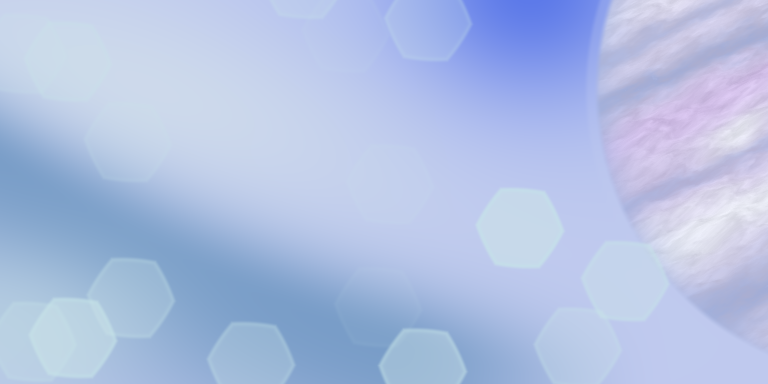
Reproduce this background procedurally as a Shadertoy shader.

```glsl
// Soft pastel sky with a diagonal haze, hexagonal bokeh and a banded planet at the right.

// Sky colours
const vec3 LAVENDER   = vec3(0.75, 0.79, 0.935);
const vec3 DEEP_BLUE  = vec3(0.33, 0.45, 0.91);
const vec3 SOFT_BLUE  = vec3(0.56, 0.64, 0.94);
const vec3 PALE_HAZE  = vec3(0.81, 0.86, 0.92);
const vec3 SLATE      = vec3(0.45, 0.60, 0.77);
const vec3 MINT_GLOW  = vec3(0.72, 0.82, 0.88);

// Bokeh: centre x, centre y, opacity
const vec3 BOKEH_TINT = vec3(0.80, 0.89, 0.91);
const vec3 RIM_TINT   = vec3(0.76, 0.90, 0.91);
const float BOKEH_RADIUS = 0.108;
const int BOKEH_COUNT = 16;
const vec3 BOKEH[BOKEH_COUNT] = vec3[](
    vec3(1.354, 0.406, 0.70), vec3(1.628, 0.268, 0.50), vec3(1.505, 0.095, 0.34),
    vec3(1.101, 0.040, 0.50), vec3(0.654, 0.057, 0.36), vec3(0.341, 0.224, 0.34),
    vec3(0.190, 0.120, 0.60), vec3(0.085, 0.110, 0.28), vec3(1.115, 0.945, 0.28),
    vec3(0.790, 1.055, 0.26), vec3(0.900, 0.915, 0.08), vec3(0.177, 0.840, 0.30),
    vec3(0.060, 0.860, 0.18), vec3(0.333, 0.630, 0.18), vec3(1.016, 0.520, 0.11),
    vec3(0.985, 0.200, 0.07));

// Planet
const vec2 PLANET_CENTRE = vec2(2.305, 0.766);
const float PLANET_RADIUS = 0.752;
const float BAND_SLOPE = 0.47;
const vec3 CLOUD = vec3(0.83, 0.81, 0.91);
const vec3 PINK  = vec3(0.81, 0.72, 0.90);
const vec3 STORM = vec3(0.57, 0.62, 0.79);
const vec3 CREAM = vec3(0.91, 0.92, 0.95);
const vec3 LIMB  = vec3(0.63, 0.70, 0.88);

float hash(vec2 p) {
    return fract(sin(dot(p, vec2(127.1, 311.7))) * 43758.545);
}

float noise(vec2 p) {
    vec2 i = floor(p), f = fract(p);
    f = f * f * (3.0 - 2.0 * f);
    return mix(mix(hash(i), hash(i + vec2(1, 0)), f.x),
               mix(hash(i + vec2(0, 1)), hash(i + vec2(1, 1)), f.x), f.y);
}

float fbm(vec2 p) {
    float sum = 0.0, amp = 0.5;
    for (int i = 0; i < 5; i++) {
        sum += amp * noise(p);
        p = p * 2.03 + 17.3;
        amp *= 0.5;
    }
    return sum;
}

float glow(vec2 p, vec2 centre, vec2 radius) {
    vec2 q = (p - centre) / radius;
    return exp(-dot(q, q));
}

float band(float v, float centre, float width) {
    float d = (v - centre) / width;
    return exp(-d * d);
}

vec3 sky(vec2 p) {
    vec3 col = mix(LAVENDER, SOFT_BLUE, 0.6 * glow(p, vec2(1.36, 1.05), vec2(0.60, 0.40)));
    col = mix(col, DEEP_BLUE, 0.92 * glow(p, vec2(1.38, 1.04), vec2(0.28, 0.26)));
    vec2 sheared = p + vec2(0.0, 0.3 * p.x);
    col = mix(col, PALE_HAZE, 0.9 * glow(sheared, vec2(0.38, 0.88), vec2(0.70, 0.27)));
    // Curved slate trough, steep above and broad below
    float d = p.y - (0.57 - 0.62 * p.x + 0.16 * p.x * p.x);
    float trough = band(d, 0.0, d > 0.0 ? 0.165 : 0.38) * (1.0 - smoothstep(1.0, 1.75, p.x));
    col = mix(col, SLATE, 0.92 * trough);
    return mix(col, MINT_GLOW, 0.75 * glow(p, vec2(0.02, 0.16), vec2(0.36, 0.21)));
}

// Distance to a rounded hexagon with a vertex near the top
float hexagon(vec2 p, float radius) {
    float sector = 1.0471976;
    float a = mod(atan(p.y, p.x) + 0.07, sector) - 0.5 * sector;
    return length(p) * mix(1.0, cos(a) * 1.06, 0.75) - radius;
}

vec3 planet(vec2 p) {
    float v = p.y - BAND_SLOPE * (p.x - 1.5625);
    vec2 flow = vec2(p.x + BAND_SLOPE * p.y, v);
    float swirl = fbm(flow * vec2(9.0, 22.0));
    float fine = fbm(flow * vec2(22.0, 65.0) + 3.0 * swirl);
    v += 0.075 * (swirl - 0.5);
    vec3 col = mix(CLOUD, PINK, 0.75 * band(v, 0.60, 0.075) + 0.35 * band(v, 0.43, 0.09));
    col = mix(col, CREAM, 0.9 * band(v, 0.27, 0.075) + 0.4 * band(v, 0.93, 0.06));
    float storms = band(v, 0.72, 0.045) + 0.7 * band(v, 0.84, 0.03)
                 + 0.75 * band(v, 0.425, 0.035) + band(v, 0.05, 0.09);
    col = mix(col, STORM, clamp(storms * (0.25 + 0.9 * fine), 0.0, 0.85));
    col = mix(col, CREAM, 0.9 * glow(vec2(p.x, v), vec2(1.92, 0.49), vec2(0.085, 0.05)));
    return col + 0.16 * (fine - 0.48);
}

void mainImage(out vec4 fragColor, in vec2 fragCoord) {
    vec2 p = fragCoord / iResolution.y;
    vec3 col = sky(p);

    // Planet disc with a hazy limb and a faint outer halo
    float d = length(p - PLANET_CENTRE) - PLANET_RADIUS;
    col = mix(col, LAVENDER, 0.28 * (1.0 - smoothstep(0.018, 0.034, d)));
    vec3 surface = mix(planet(p), LIMB, 0.6 * exp(min(d, 0.0) / 0.045));
    col = mix(col, surface, 1.0 - smoothstep(-0.012, 0.008, d));

    // Translucent bokeh discs with a thin bright rim
    for (int i = 0; i < BOKEH_COUNT; i++) {
        float h = hexagon(p - BOKEH[i].xy, BOKEH_RADIUS);
        float fill = 1.0 - smoothstep(-0.006, 0.006, h);
        col = mix(col, BOKEH_TINT, BOKEH[i].z * fill * 0.85);
        col = mix(col, RIM_TINT, 0.5 * BOKEH[i].z * band(h, -0.005, 0.006));
    }
    fragColor = vec4(clamp(col, 0.0, 1.0), 1.0);
}
```
